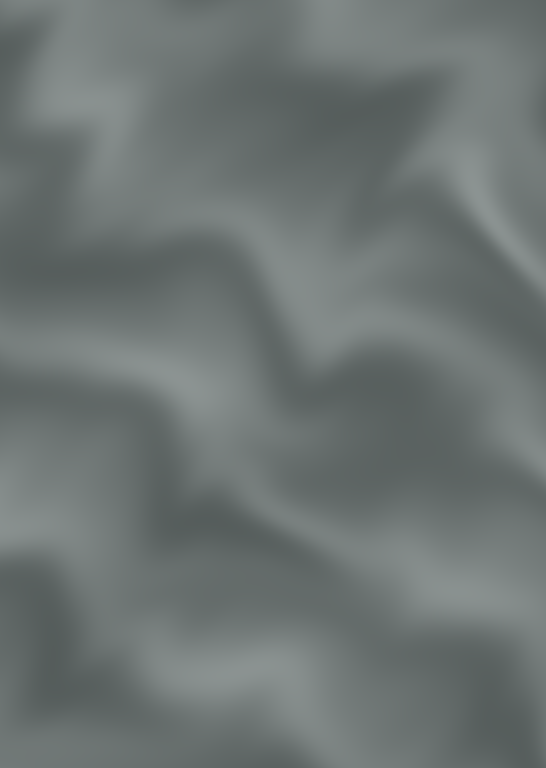
Give the GLSL for this texture, as a WebGL 2 fragment shader.

```glsl
#version 300 es
precision highp float;
// Soft grey-green folds, like smoke or draped cloth, sloping down to the right.
// Layered sines bend the plane, skewed waves raise ridges with one steeper
// flank, and the resulting height is mapped to a narrow range of cool greys.

uniform vec2 u_resolution;
out vec4 fragColor;

// Bends the plane with ever finer, weaker sine offsets.
vec2 bendPlane(vec2 p) {
    float frequency = 7.0;
    float amplitude = 0.055;
    for (int i = 0; i < 4; i++) {
        float phase = 1.7 * float(i);
        p += amplitude * sin(p.yx * frequency + vec2(3.4, 1.2) + phase);
        p += 0.3 * amplitude * cos((p.x - p.y) * frequency * 1.3 + phase);
        frequency *= 1.7;
        amplitude *= 0.54;
    }
    return p;
}

// A sine whose rise is steeper than its fall.
float skewedWave(float phase) {
    return sin(phase + 0.6 * sin(phase));
}

float foldHeight(vec2 p) {
    vec2 q = bendPlane(p);
    float ridges = skewedWave(dot(q, vec2(17.0, 19.0)) + 0.8);
    float crossing = sin(dot(q, vec2(-6.0, 14.0)) + 2.1);
    float ripples = skewedWave(dot(q, vec2(9.0, 27.0)) + 4.0);
    // Ridges fade in and out along their length.
    float strength = 0.52 + 0.18 * sin(dot(p, vec2(9.0, -7.0)) + 1.0);
    return strength * ridges + 0.25 * crossing + 0.22 * ripples;
}

void main() {
    vec2 p = gl_FragCoord.xy / u_resolution.y;
    float height = foldHeight(p);

    // Highlights spread a little further than shadows.
    float tone = 0.447 + 0.125 * height + 0.035 * height * height;
    vec3 color = vec3(tone) + vec3(-0.03, 0.0, -0.005);
    fragColor = vec4(clamp(color, 0.0, 1.0), 1.0);
}
```
